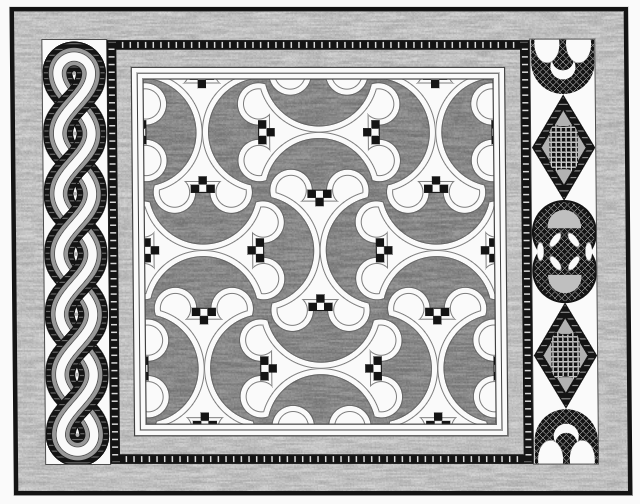
This pattern is drawn by a WebGL 2 fragment shader. Its source:

```glsl
#version 300 es
precision highp float;
// A mosaic floor engraved in grey: a square field of double axes on a lattice,
// a two-strand braid on the left and a column of medallions on the right.
// Built from distance functions on a 768 x 606 design grid with y downward.
#define GRID vec2(768.0, 606.0)
#define SHEAR 0.009
#define AXE_CENTER vec2(384.0, 301.0)
#define AXE_SPACING vec2(140.0, 142.0)
#define WAIST_RADIUS 65.5
#define BRAID_STEP 72.5
#define BRAID_SWING 20.0
#define PAPER 0.98
#define BORDER_GREY 0.75
#define FIELD_GREY 0.53
#define INK 0.08
uniform vec2 u_resolution;
out vec4 fragColor;
float pixelSize;

float fill(float d) { return clamp(0.5 - d / pixelSize, 0.0, 1.0); }
float stroke(float d, float halfWidth) { return fill(abs(d) - halfWidth); }
float box(vec2 p, vec2 h) { vec2 q = abs(p) - h; return max(q.x, q.y); }
float ellipse(vec2 p, vec2 r) { return (length(p / r) - 1.0) * min(r.x, r.y); }
float hash(vec2 p) { return fract(sin(dot(p, vec2(127.1, 311.7))) * 43758.5); }
float noise(vec2 p) {
    vec2 i = floor(p), f = fract(p);
    f *= f * (3.0 - 2.0 * f);
    return mix(mix(hash(i), hash(i + vec2(1, 0)), f.x),
               mix(hash(i + vec2(0, 1)), hash(i + 1.0), f.x), f.y);
}
// Thin joints repeated along one coordinate.
float joints(float s, float period, float halfWidth) {
    return fill(abs(fract(s / period) - 0.5) * period - halfWidth);
}
float axe(vec2 p) {
    vec2 q = abs(p);
    float lobe = length(q - vec2(34.0, 72.0)) - 25.0;
    float body = max(q.x - 45.0, q.y - 66.0);
    return max(min(lobe, body), WAIST_RADIUS - length(q - vec2(72.5, 0.0)));
}
float axeField(vec2 p, float grain) {
    vec2 c = p - AXE_CENTER, base = round(c / AXE_SPACING);
    float d = 1e3, block = 1e3, gap = 1e3;
    for (int j = -1; j <= 1; j++)
        for (int i = -1; i <= 1; i++) {
            vec2 id = base + vec2(i, j), q = c - id * AXE_SPACING;
            if (mod(id.x + id.y, 2.0) > 0.5) q = q.yx;
            d = min(d, axe(q));
            q = abs(q);
            block = min(block, min(box(q - vec2(0, 68), vec2(14.5, 5)), box(q - vec2(0, 58), vec2(5))));
            gap = min(gap, box(q - vec2(0, 67.5), vec2(4.2)));
        }
    float c0 = mix(FIELD_GREY + grain, PAPER, fill(d));
    c0 = mix(c0, 0.3, 0.6 * stroke(d - 0.5, 0.6));
    c0 = mix(c0, 0.4, 0.85 * stroke(d + 6.8, 0.6));
    return mix(mix(c0, INK, fill(block)), PAPER, fill(gap));
}
// Colour across one strand: light core, grey shoulders, jointed dark rim.
float strand(float w, float y) {
    float rim = mix(INK, 0.6, 0.65 * joints(y, 7.0, 0.7) * fill(abs(w - 14.0) - 2.5));
    float c = mix(rim, 0.6, fill(w - 10.5));
    c = mix(c, 0.3, stroke(w - 5.5, 0.5));
    return mix(c, PAPER, fill(w - 5.0));
}
float braid(vec2 p) {
    float x = p.x - 91.0, y = p.y - 88.0, len = 6.0 * BRAID_STEP;
    float yc = clamp(y, 0.0, len), t = 3.14159 * yc / BRAID_STEP;
    float over = sin(t) < 0.0 ? -1.0 : 1.0;
    float slope = sqrt(1.0 + pow(BRAID_SWING * 3.14159 / BRAID_STEP * sin(t), 2.0));
    float a = abs(x - over * BRAID_SWING * cos(t)) / slope;
    float b = abs(x + over * BRAID_SWING * cos(t)) / slope;
    if (y != yc) a = b = abs(length(vec2(x, y - yc)) - BRAID_SWING);
    float c = mix(PAPER, strand(b, p.y), fill(b - 18.0));
    c = mix(c, strand(a, p.y), fill(a - 18.0));
    vec2 eye = vec2(x, y - BRAID_STEP * clamp(round(y / BRAID_STEP), 0.0, 6.0));
    return mix(c, 0.7, fill(length(eye) - 2.2));
}
float medallions(vec2 p) {
    float x = p.x - 677.5, v = abs(p.y - 302.5), ax = abs(x);
    float tess = max(joints(x + v, 8.0, 0.6), joints(x - v, 8.0, 0.6));
    float dark = mix(INK, 0.85, 0.6 * tess), c = PAPER;
    // Twin discs with petals.
    float d = length(vec2(x, v - 23.0)) - 39.0;
    c = mix(c, mix(dark, INK, stroke(d + 1.0, 1.5)), fill(d));
    c = mix(c, 0.75, fill(max(length(vec2(x, v - 30.0)) - 20.0, 28.0 - v)));
    vec2 petal = mat2(0.8, -0.6, 0.6, 0.8) * vec2(ax - 11.0, v - 14.0);
    c = mix(c, PAPER, fill(min(ellipse(petal, vec2(4, 10)), ellipse(vec2(ax - 29.0, v), vec2(4, 11)))));
    // Diamond with a jointed rim and a concave checkered heart.
    vec2 q = vec2(ax, abs(v - 125.0));
    d = (q.x / 38.0 + q.y / 64.0 - 1.0) * 32.7;
    float rim = mix(INK, 0.8, 0.65 * joints(q.y, 8.0, 0.7) * fill(abs(d + 4.5) - 3.0));
    c = mix(c, rim, fill(d));
    c = mix(c, 0.7, fill(d + 10.0));
    float heart = max(box(q, vec2(17, 28)), 16.0 - length(q - vec2(0, 41)));
    c = mix(c, INK, stroke(q.y - 24.0, 2.0) * fill(d + 9.0));
    float check = max(joints(x, 6.0, 0.8), joints(p.y, 6.0, 0.8));
    c = mix(c, mix(INK, 0.85, check), fill(max(heart, d + 8.0)));
    // Half discs at both ends.
    d = length(vec2(x, v - 227.5)) - 38.0;
    d = min(d, box(vec2(x, v - 243.0), vec2(38, 15)));
    c = mix(c, dark, fill(d));
    c = mix(c, PAPER, fill(ellipse(vec2(ax - 19.0, v - 250.0), vec2(15, 23))));
    float crescent = max(length(vec2(x, v - 222.0)) - 15.0, 13.0 - length(vec2(x, v - 231.0)));
    return mix(c, PAPER, fill(crescent));
}
void main() {
    pixelSize = GRID.x / u_resolution.x;
    vec2 uv = gl_FragCoord.xy / u_resolution;
    vec2 p = vec2(uv.x, 1.0 - uv.y) * GRID;
    p.x -= (p.y - 303.0) * SHEAR;
    // Engraved horizontal streaks.
    float grain = 0.12 * (noise(p * vec2(0.06, 0.5)) - 0.5) + 0.08 * (noise(p * 0.6) - 0.5);
    float outer = box(p - vec2(385.2, 302.0), vec2(368.5, 291.0));
    float c = mix(PAPER, BORDER_GREY + grain, fill(outer));
    c = mix(c, INK, stroke(outer, 2.7));
    // Side panels.
    float left = box(p - vec2(91.5, 303.0), vec2(39.0, 255.5));
    float right = box(p - vec2(677.0, 302.5), vec2(39.0, 255.5));
    c = mix(c, braid(p), fill(left));
    c = mix(c, medallions(p), fill(right));
    c = mix(c, 0.3, stroke(min(left, right), 0.6));
    // Jointed band around the middle.
    vec2 m = p - vec2(384.0, 303.0);
    float band = abs(box(m, vec2(248.0, 249.0))) - 5.8;
    float along = abs(m.x) > 242.0 ? m.y : m.x;
    float tick = joints(along, 9.2, 0.9) * fill(band + 2.2);
    c = mix(c, mix(INK, 0.85, tick), fill(band));
    // Lined margin, then the axe field.
    float field = box(p - vec2(383.5, 302.5), vec2(210.0, 207.5));
    c = mix(c, PAPER, fill(field - 14.0));
    c = mix(c, axeField(p, grain), fill(field));
    float rules = max(stroke(field, 0.7), max(stroke(field - 7.0, 0.6), stroke(field - 14.0, 0.7)));
    c = mix(c, 0.25, rules);
    fragColor = vec4(vec3(c), 1.0);
}
```
